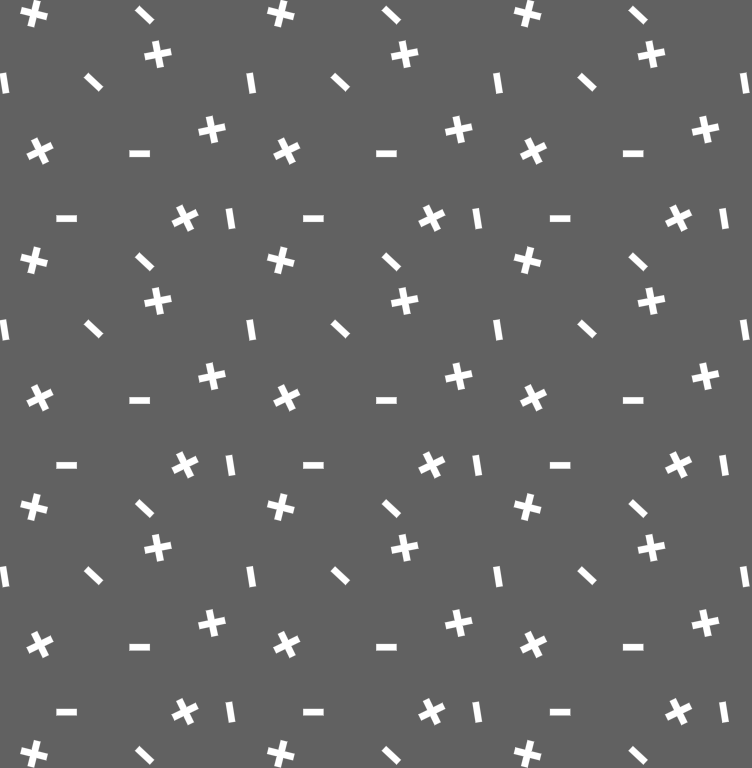
Write a WebGL 2 fragment shader that draws this pattern.

```glsl
#version 300 es
precision highp float;

uniform vec2 u_resolution;
out vec4 fragColor;

const vec3 GROUND = vec3(0.38);
const vec3 INK = vec3(1.0);

// Tile side as a share of the canvas height
const float TILE = 0.3213;

// Half length and half width, in tile units
const vec2 DASH_HALF = vec2(0.0415, 0.0135);
const vec2 CROSS_HALF = vec2(0.0545, 0.0140);

// Marks: x, y below the tile top, tilt in degrees
const vec3 CROSSES[5] = vec3[5](
    vec3(0.138, 0.055, -14.0),
    vec3(0.640, 0.220, 11.0),
    vec3(0.859, 0.525, 12.0),
    vec3(0.162, 0.612, 26.0),
    vec3(0.750, 0.884, 26.0)
);
const vec3 DASHES[6] = vec3[6](
    vec3(0.586, 0.061, -43.0),
    vec3(0.379, 0.333, -43.0),
    vec3(0.018, 0.337, -81.0),
    vec3(0.934, 0.886, -81.0),
    vec3(0.566, 0.623, 0.0),
    vec3(0.270, 0.886, 0.0)
);

float boxDistance(vec2 p, vec2 halfSize) {
    vec2 d = abs(p) - halfSize;
    return length(max(d, 0.0)) + min(max(d.x, d.y), 0.0);
}

float crossDistance(vec2 p, vec2 halfSize) {
    return min(boxDistance(p, halfSize), boxDistance(p.yx, halfSize));
}

// Wrapped, rotated position relative to one mark
vec2 toMark(vec2 p, vec3 mark) {
    vec2 d = fract(p - vec2(mark.x, -mark.y) + 0.5) - 0.5;
    float a = radians(mark.z);
    float c = cos(a);
    float s = sin(a);
    return vec2(c * d.x + s * d.y, c * d.y - s * d.x);
}

float marksDistance(vec2 p) {
    float d = 1.0;
    for (int i = 0; i < 5; i++) {
        d = min(d, crossDistance(toMark(p, CROSSES[i]), CROSS_HALF));
    }
    for (int i = 0; i < 6; i++) {
        d = min(d, boxDistance(toMark(p, DASHES[i]), DASH_HALF));
    }
    return d;
}

void main() {
    // Tiles start at the upper left corner
    float tileSide = TILE * u_resolution.y;
    vec2 p = (gl_FragCoord.xy - vec2(0.0, u_resolution.y)) / tileSide;

    // Edge softened over about one and a half pixels
    float soft = 0.75 / tileSide;
    float coverage = 1.0 - smoothstep(-soft, soft, marksDistance(p));
    fragColor = vec4(mix(GROUND, INK, coverage), 1.0);
}
```
